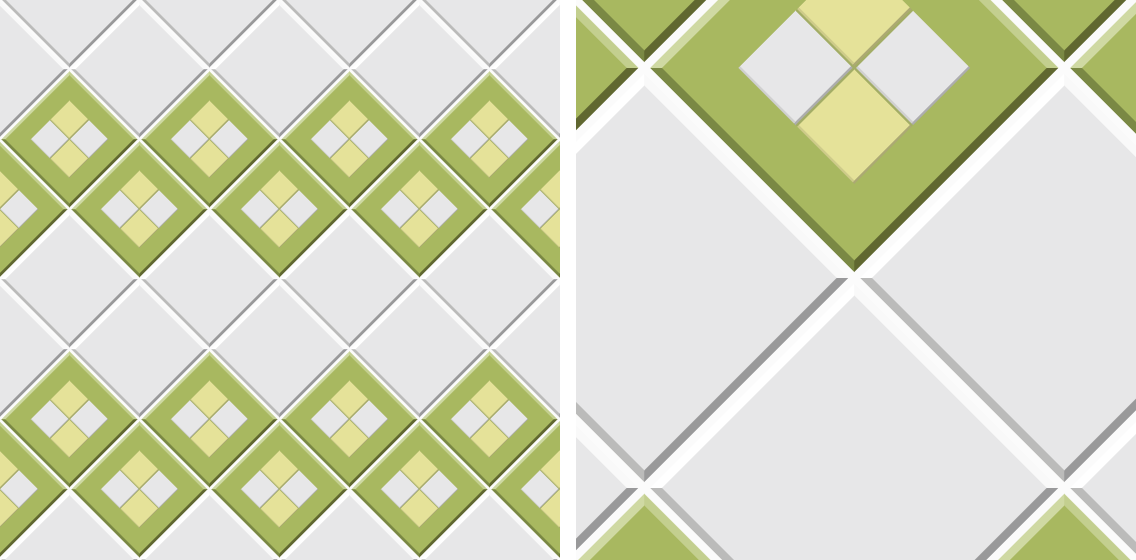
Left: the whole. Right: its middle third, enlarged.
Give the GLSL for this pattern, as a Shadertoy shader.

```glsl
// Diamond ceramic tiles: paired rows of green inlaid tiles between paired rows of plain white ones.

const float REPEATS = 4.0;               // tile diagonals across and down (even, so rows wrap)
const vec2  ORIGIN = vec2(-0.004, 0.005); // lattice shift, in tile diagonals
const float JOINT = 0.014;               // half width of the grout, in tile sides
const float BEVEL = 0.028;               // width of the bevelled rim
const float INLAY = 0.276;               // half side of the four-part inlay
const float INLAY_GAP = 0.004;           // half width of the gaps inside the inlay
const float INLAY_RIM = 0.008;           // width of the inlay's shaded edge

const vec3 GROUT = vec3(0.985);
const vec3 WHITE = vec3(0.906, 0.906, 0.908);
const vec3 GREEN = vec3(0.660, 0.722, 0.376);
const vec3 YELLOW = vec3(0.898, 0.886, 0.600);
const vec3 INLAY_LINE = vec3(0.640, 0.680, 0.400);

// Rim colours by the side they face
const vec3 WHITE_UL = vec3(1.0);
const vec3 WHITE_UR = vec3(0.975);
const vec3 WHITE_LL = vec3(0.735, 0.735, 0.730);
const vec3 WHITE_LR = vec3(0.600, 0.600, 0.605);
const vec3 GREEN_UL = vec3(0.810, 0.850, 0.640);
const vec3 GREEN_UR = vec3(0.765, 0.810, 0.560);
const vec3 GREEN_LL = vec3(0.480, 0.535, 0.265);
const vec3 GREEN_LR = vec3(0.375, 0.405, 0.190);

// Antialiased coverage of the region where d > 0
float cover(float d, float px) {
    return clamp(d / px + 0.5, 0.0, 1.0);
}

// Rim colour of the nearest side, mitred at the corners
vec3 rimColor(vec2 local, float px, vec3 ul, vec3 ur, vec3 ll, vec3 lr) {
    vec3 alongX = local.x > 0.0 ? ur : ll;
    vec3 alongY = local.y > 0.0 ? ul : lr;
    return mix(alongY, alongX, cover(abs(local.x) - abs(local.y), px));
}

// Yellow pieces above and below, white ones left and right
vec3 addInlay(vec3 base, vec2 local, float px) {
    vec3 piece = local.x * local.y > 0.0 ? YELLOW : WHITE;
    float halfSide = 0.5 * (INLAY - INLAY_GAP);
    vec2 q = local - sign(local) * 0.5 * (INLAY + INLAY_GAP);
    float inside = halfSide - max(abs(q.x), abs(q.y));
    float shadeLL = 1.0 - cover(q.x + halfSide - INLAY_RIM, px);
    float shadeLR = 1.0 - cover(q.y + halfSide - INLAY_RIM, px);
    piece *= 1.0 - max(0.10 * shadeLL, 0.25 * shadeLR);

    float block = INLAY - max(abs(local.x), abs(local.y));
    base = mix(base, INLAY_LINE, cover(block, px));
    return mix(base, piece, cover(inside, px));
}

void mainImage(out vec4 fragColor, in vec2 fragCoord) {
    vec2 p = fragCoord / iResolution.xy * REPEATS - ORIGIN;
    float px = REPEATS * sqrt(2.0) / iResolution.y;

    // Axes point to the upper right and the upper left
    vec2 lattice = vec2(p.x + p.y, p.y - p.x);
    vec2 cell = floor(lattice);
    vec2 local = lattice - cell - 0.5;
    float row = mod(cell.x + cell.y + 1.0, 4.0);
    bool isGreen = row > 0.5 && row < 2.5;

    // Tile face and rim
    vec3 face = WHITE;
    vec3 rim;
    if (isGreen) {
        face = addInlay(GREEN, local, px);
        rim = rimColor(local, px, GREEN_UL, GREEN_UR, GREEN_LL, GREEN_LR);
    } else {
        rim = rimColor(local, px, WHITE_UL, WHITE_UR, WHITE_LL, WHITE_LR);
    }

    // Grout, rim, face from the outside in
    float inset = 0.5 - JOINT - max(abs(local.x), abs(local.y));
    vec3 color = mix(GROUT, rim, cover(inset, px));
    color = mix(color, face, cover(inset - BEVEL, px));
    fragColor = vec4(color, 1.0);
}
```
